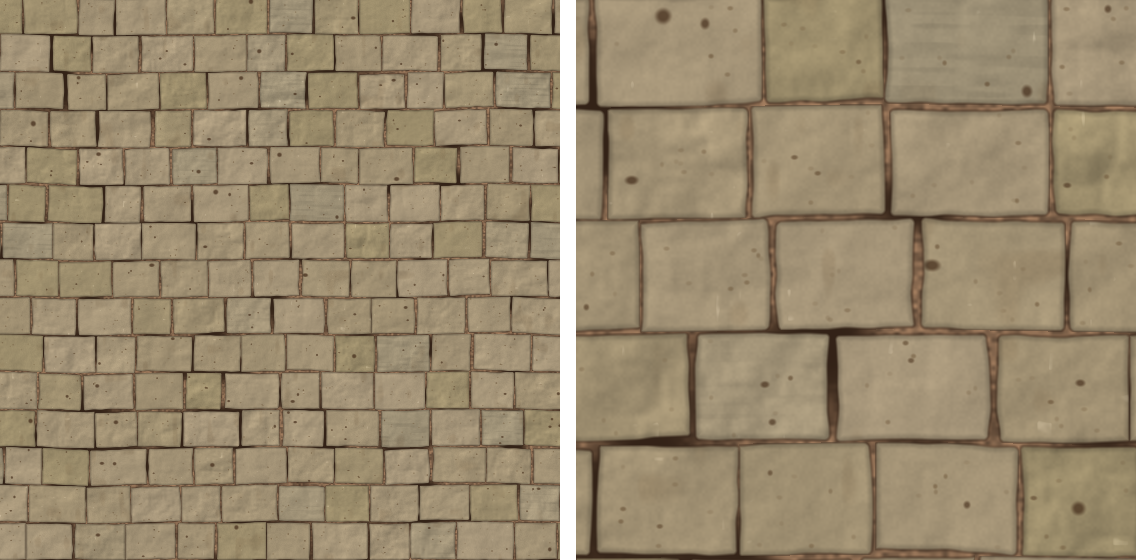
Left, the full canvas; right, a detail of the centre.
Give the GLSL for this texture, as a three.js fragment shader.

```glsl
// Hand-cut cream stone mosaic: uneven running courses, pitted faces, earthy mortar.
varying vec2 vUv;

const vec2 GRID = vec2(11.6, 14.92);   // tiles across, courses up
const float ASPECT = 1.286;            // tile pitch in course heights
const vec3 CREAM = vec3(0.648, 0.584, 0.476);
const vec3 TAN = vec3(0.618, 0.556, 0.440);
const vec3 OLIVE = vec3(0.602, 0.546, 0.408);
const vec3 GREY = vec3(0.618, 0.568, 0.464);
const vec3 PIT = vec3(0.43, 0.34, 0.23);
const vec3 DEEP_PIT = vec3(0.27, 0.18, 0.11);
const vec3 MORTAR = vec3(0.53, 0.41, 0.31);
const vec3 SHADOW = vec3(0.20, 0.135, 0.09);

float hash(vec2 p) {
  vec3 a = fract(p.xyx * vec3(0.1031, 0.1030, 0.0973));
  a += dot(a, a.yzx + 33.33);
  return fract((a.x + a.y) * a.z);
}

vec2 hash2(vec2 p) {
  return vec2(hash(p), hash(p + 47.3));
}

float noise(vec2 p) {
  vec2 i = floor(p), f = fract(p);
  f = f * f * (3.0 - 2.0 * f);
  return mix(mix(hash(i), hash(i + vec2(1.0, 0.0)), f.x),
             mix(hash(i + vec2(0.0, 1.0)), hash(i + 1.0), f.x), f.y);
}

float box(vec2 p, vec2 halfSize, float radius) {
  vec2 d = abs(p) - halfSize + radius;
  return length(max(d, 0.0)) + min(max(d.x, d.y), 0.0) - radius;
}

// Jittered joint at the left of tile i
float joint(float i, float row) {
  return i + 0.24 * (hash(vec2(i, row) + 11.7) - 0.5);
}

// Irregular tile outline: inset, turned, bowed and chipped, kept inside its cell
float tileShape(vec2 q, vec2 cell, vec2 id) {
  vec2 r = hash2(id + 3.1), s = hash2(id + 8.6), t = hash2(id + 15.2);
  vec2 inset = vec2(0.012) + vec2(0.046, 0.034) * r * r;
  float turn = 0.07 * (s.x - 0.5);
  vec2 p = q + vec2(-q.y, q.x) * turn + (t - 0.5) * vec2(0.04, 0.03);
  p.x += 0.24 * (s.y - 0.5) * (p.y * p.y - 0.08);
  p.y += 0.10 * (t.x - 0.5) * (p.x * p.x - 0.12);
  float chip = 0.024 * (noise(q * 5.0 + id * 7.0) - 0.5);
  return max(box(p, cell - inset, 0.035) + chip, box(q, cell - 0.009, 0.02));
}

// Soft swells with a few sharp creases
float relief(vec2 p) {
  float crease = abs(noise(p * 1.9 + 7.0) - 0.5);
  return 0.55 * noise(p * 2.6) + 0.22 * noise(p * 6.0) + 0.10 * noise(p * 14.0) + 0.6 * crease;
}

// Scattered brown pits, mostly faint pinpricks with an occasional deep one
vec3 addPits(vec3 col, vec2 q, vec2 cell, vec2 id) {
  for (int k = 0; k < 8; k++) {
    vec2 seed = id + float(k) * vec2(5.3, 9.1);
    vec2 r = hash2(seed + 61.0);
    vec2 d = q - (hash2(seed + 23.0) - 0.5) * 1.7 * cell;
    d.y *= 0.8 + 0.7 * r.y;
    float radius = 0.012 + 0.014 * r.y + 0.065 * pow(r.x, 30.0);
    float mask = 1.0 - smoothstep(radius * 0.4, radius + 0.016, length(d));
    vec3 tone = mix(PIT, DEEP_PIT, smoothstep(0.8, 1.0, r.x));
    col = mix(col, tone, mask * (0.15 + 0.6 * r.x * r.x));
  }
  return col;
}

vec3 tileFace(vec2 q, vec2 cell, vec2 id, float d) {
  vec2 kind = hash2(id + 31.0);
  vec2 p = q + id * 5.7;
  vec3 col = mix(CREAM, TAN, kind.x);
  col = mix(col, OLIVE, 0.8 * smoothstep(0.65, 0.9, kind.y));
  float grey = 1.0 - smoothstep(0.05, 0.12, kind.y);
  col = mix(col, GREY, grey);
  col *= 1.0 - 0.06 * grey * smoothstep(0.5, 0.9, noise(p * vec2(2.0, 18.0)));
  // Broad stains, then bumps lit from the upper left
  col *= 0.975 + 0.06 * noise(p * 1.7 + 40.0);
  float stain = smoothstep(0.78, 0.95, noise(p * vec2(4.0, 2.2) + 70.0));
  col = mix(col, PIT, 0.16 * stain);
  float slope = relief(p) - relief(p + vec2(-0.06, 0.06));
  float bumpy = 0.25 + 0.35 * hash(id + 77.0);
  col *= 1.0 + bumpy * slope + 0.035 * (noise(p * 38.0) - 0.5);
  float glint = smoothstep(0.92, 0.99, noise(p * vec2(10.0, 8.0) + 90.0));
  col += 0.08 * glint * smoothstep(0.0, 0.12, slope);
  col = addPits(col, q, cell, id);
  return col * (1.0 - 0.17 * smoothstep(-0.06, 0.0, d));
}

// Deep shade in tight joints, gritty and reddish where the gap opens up
vec3 gapColor(vec2 p, float d) {
  float grit = noise(p * 24.0);
  float lit = smoothstep(0.2, 0.6, noise(p * 1.6 + 17.0));
  float bare = lit * (0.45 + 0.55 * smoothstep(0.0, 0.035, d));
  return mix(SHADOW, MORTAR * (0.72 + 0.5 * grit), bare);
}

void main() {
  // Gently wavering courses, each with its own shift
  vec2 p = vUv * GRID;
  p.y += 0.10 * (noise(vec2(p.x * 0.5, 3.0)) - 0.5) * smoothstep(0.0, 0.5, p.y);
  float row = floor(p.y);
  float x = p.x + 7.0 * hash(vec2(row, 4.7));

  // Tile lying between two jittered joints
  float i = floor(x);
  i += step(joint(i + 1.0, row), x) - step(x, joint(i, row));
  float left = joint(i, row), right = joint(i + 1.0, row);
  vec2 id = vec2(i, row);
  vec2 q = vec2((x - 0.5 * (left + right)) * ASPECT, fract(p.y) - 0.5);
  vec2 cell = vec2(0.5 * (right - left) * ASPECT, 0.5);

  float d = tileShape(q, cell, id);
  vec3 col = mix(tileFace(q, cell, id, d), gapColor(p, d), smoothstep(-0.014, 0.018, d));
  gl_FragColor = vec4(col, 1.0);
}
```
